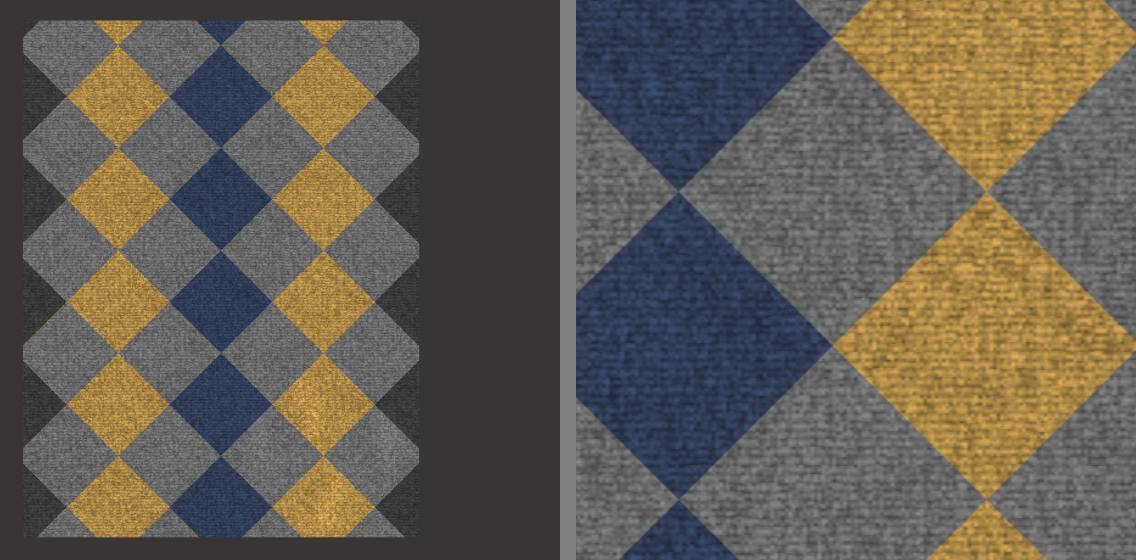
Left: the whole. Right: its middle third, enlarged.
A three.js fragment shader for this pattern:

```glsl
// Woven rug of diamonds on a plain dark ground: gold, navy and charcoal columns
// on grey. A square lattice with a taxicab distance gives the diamonds; hashed
// stitches and value noise give the pile, and soft streaks give the sheen.

varying vec2 vUv;

const vec3 GROUND   = vec3(0.229, 0.208, 0.206);
const vec3 GREY     = vec3(0.405, 0.405, 0.407);
const vec3 GOLD     = vec3(0.660, 0.520, 0.265);
const vec3 NAVY     = vec3(0.185, 0.235, 0.335);
const vec3 CHARCOAL = vec3(0.222, 0.222, 0.222);

const vec2 RUG_MIN = vec2(0.0408, 0.0404);
const vec2 RUG_MAX = vec2(0.7487, 0.9635);
const vec2 LATTICE_ORIGIN = vec2(0.3945, 0.4609); // centre of a navy diamond
const float PITCH = 0.1833;                       // diamond width and height
const float SOFTNESS = 0.0009;                    // half width of smoothed edges
const float FRINGE_WIDTH = 0.0007;
const float FRINGE_STRENGTH = 0.35;

const vec2 STITCHES = vec2(270.0, 192.0);         // stitches across and up
const float FIBRE_SCALE = 460.0;
const float STITCH_CONTRAST = 0.24;
const float FIBRE_CONTRAST = 0.34;
const float RIB_CONTRAST = 0.07;
const float BLOTCH_CONTRAST = 0.06;
const float SHEEN_STRENGTH = 0.13;
const vec2 SHEEN_SIZE = vec2(0.020, 0.060);
const float SHEEN_LEAN = 0.35;

float hash(vec2 p) {
  return fract(sin(dot(p, vec2(127.1, 311.7))) * 43758.5453);
}

float valueNoise(vec2 p) {
  vec2 cell = floor(p);
  vec2 f = fract(p);
  f = f * f * (3.0 - 2.0 * f);
  float low = mix(hash(cell), hash(cell + vec2(1.0, 0.0)), f.x);
  float high = mix(hash(cell + vec2(0.0, 1.0)), hash(cell + vec2(1.0, 1.0)), f.x);
  return mix(low, high, f.y);
}

// Signed distance to an axis-aligned box, negative inside
float boxDistance(vec2 p, vec2 lower, vec2 upper) {
  vec2 d = abs(p - 0.5 * (lower + upper)) - 0.5 * (upper - lower);
  return max(d.x, d.y);
}

float coverage(float distance) {
  return 1.0 - smoothstep(-SOFTNESS, SOFTNESS, distance);
}

// Diamonds take their colour from their column
vec3 diamondPattern(vec2 uv) {
  vec2 lattice = (uv - LATTICE_ORIGIN) / PITCH;
  vec2 cell = floor(lattice + 0.5);
  vec2 local = abs(lattice - cell);
  float edge = (local.x + local.y - 0.5) * PITCH * 0.7071;

  float column = abs(cell.x);
  vec3 tint = column < 0.5 ? NAVY : (column < 1.5 ? GOLD : CHARCOAL);
  vec3 color = mix(GREY, tint, coverage(edge));

  // Stray gold thread along the leftmost column
  float fringe = coverage(abs(edge) - FRINGE_WIDTH) * step(cell.x, -1.5);
  return mix(color, GOLD, fringe * FRINGE_STRENGTH);
}

// Brightness of the pile, centred on one
float pile(vec2 uv) {
  vec2 p = uv * STITCHES;
  p.y += 0.35 * valueNoise(uv * 90.0);
  float row = floor(p.y);
  p.x += 0.5 * mod(row, 2.0);
  float along = fract(p.x);
  float stitch = mix(hash(vec2(floor(p.x), row)),
                     hash(vec2(floor(p.x) + 1.0, row)),
                     smoothstep(0.0, 1.0, along)) - 0.5;
  float rib = cos(6.2832 * (fract(p.y) - 0.5));
  float fibre = valueNoise(uv * FIBRE_SCALE) - 0.5;
  float blotch = valueNoise(uv * 28.0) - 0.5;
  return 1.0 + STITCH_CONTRAST * stitch + RIB_CONTRAST * rib
       + FIBRE_CONTRAST * fibre + BLOTCH_CONTRAST * blotch;
}

// Faint leaning streaks of light on the lower right
float sheen(vec2 uv) {
  float light = 0.0;
  for (int i = 0; i < 4; i++) {
    float n = float(i);
    float sway = sin(2.1 * n + 0.2);
    vec2 centre = vec2(0.46 + 0.075 * n + 0.025 * sway, 0.19 + 0.1 * sway);
    vec2 d = uv - centre;
    d.x += SHEEN_LEAN * sway * d.y;
    d /= SHEEN_SIZE;
    light += exp(-dot(d, d));
  }
  return light;
}

void main() {
  vec3 rug = diamondPattern(vUv) * pile(vUv);
  rug *= 1.0 + SHEEN_STRENGTH * sheen(vUv);
  float rugMask = coverage(boxDistance(vUv, RUG_MIN, RUG_MAX));
  gl_FragColor = vec4(mix(GROUND, rug, rugMask), 1.0);
}
```
